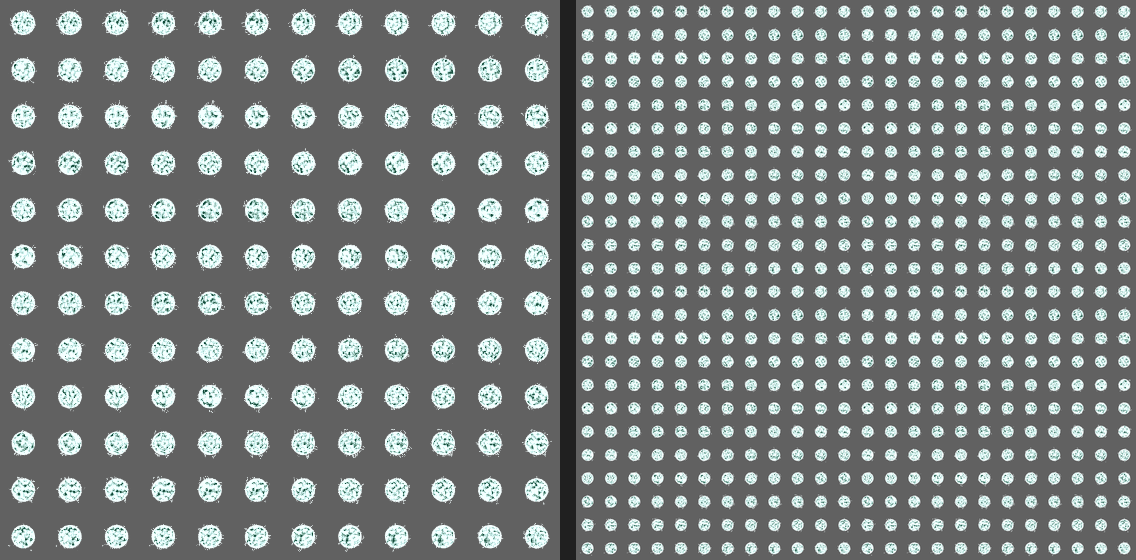
Left, the tile; right, the same tile 2 across and 2 down.
Write a Shadertoy shader that draws this pattern.

```glsl
const float REPEATS = 12.0;
const float RADIUS = 0.25;          // ball radius, in cells
const float EVOLUTION = 18.0;       // noise cells crossed by the whole sequence
const float GRAIN = 3.6;            // surface noise cells per ball radius
const float STRAND_WIDTH = 0.03;    // half width, in ball radii
const float STRAND_REACH = 0.8;
const float MIN_SLOPE = 1.0;        // keeps flat noise from swelling a strand
const vec3 BACKDROP = vec3(0.38);
const vec3 CREVICE = vec3(0.06, 0.28, 0.22);
const vec3 GREEN = vec3(0.45, 0.63, 0.57);
const vec3 SAGE = vec3(0.65, 0.79, 0.76);
const vec3 PALE = vec3(0.80, 0.95, 0.94);
const vec3 GLOW = vec3(0.96, 1.0, 1.0);

uint scramble(uint x) {
    x = (x ^ (x >> 16)) * 0x7feb352du;
    x = (x ^ (x >> 15)) * 0x846ca68bu;
    return x ^ (x >> 16);
}

// Random gradient per lattice point, wrapping along z
vec3 gradientAt(vec3 cell) {
    cell.z = mod(cell.z, EVOLUTION);
    uvec3 c = uvec3(ivec3(cell));
    uint h = scramble(c.x + scramble(c.y + scramble(c.z)));
    uvec3 bits = uvec3(h, h >> 10, h >> 20) & 1023u;
    return vec3(bits) / 511.5 - 1.0;
}

float gradientNoise(vec3 p) {
    vec3 cell = floor(p), f = p - cell;
    vec3 blend = f * f * f * (f * (f * 6.0 - 15.0) + 10.0);
    float sum = 0.0;
    for (int i = 0; i < 8; i++) {
        vec3 corner = vec3(i & 1, (i >> 1) & 1, i >> 2);
        vec3 w = mix(1.0 - blend, blend, corner);
        sum += w.x * w.y * w.z * dot(gradientAt(cell + corner), f - corner);
    }
    return sum;
}

// Mottled surface: dark crevices between bright granules, whiter at the rim
vec3 surfaceColor(vec2 p, float r, float phase) {
    vec2 q = p * GRAIN * (1.0 + 0.2 * r * r);
    float n = gradientNoise(vec3(q, phase))
            + 0.5 * gradientNoise(vec3(q * 2.0 + 31.0, phase));
    n += 0.4 * smoothstep(0.8, 1.0, r);
    vec3 color = mix(CREVICE, GREEN, smoothstep(-0.5, -0.28, n));
    color = mix(color, SAGE, smoothstep(-0.3, -0.19, n));
    color = mix(color, PALE, smoothstep(-0.2, -0.04, n));
    return mix(color, GLOW, smoothstep(-0.04, 0.11, n));
}

// Fine strands: zero contours of noise stretched outward from the rim
float strandCoverage(vec2 p, float r, float phase, float pixel) {
    vec2 dir = p / max(r, 0.001);
    float n = gradientNoise(vec3(dir * 3.5 + p * 2.5 + 57.0, phase));
    float slope = length(vec2(dFdx(n), dFdy(n))) / pixel;
    float dist = abs(n) / max(slope, MIN_SLOPE);
    float line = clamp((STRAND_WIDTH - dist) / pixel + 0.5, 0.0, 1.0);
    float patchy = gradientNoise(vec3(p * 2.2 + 83.0, phase));
    float reach = 1.03 + STRAND_REACH * max(patchy, 0.0);
    return line * (1.0 - smoothstep(reach - pixel * 0.5, reach + pixel * 0.5, r));
}

void mainImage(out vec4 fragColor, in vec2 fragCoord) {
    vec2 grid = fragCoord / iResolution.xy * REPEATS;
    vec2 cell = floor(grid);
    vec2 p = (grid - cell - 0.5) / RADIUS;
    float r = length(p);
    float pixel = REPEATS / (RADIUS * iResolution.y);

    // Frames advance left to right, then down
    float frame = cell.x + (REPEATS - 1.0 - cell.y) * REPEATS;
    float phase = frame * EVOLUTION / (REPEATS * REPEATS);

    float ball = clamp((1.0 - r) / pixel + 0.5, 0.0, 1.0);
    vec3 color = mix(BACKDROP, GLOW, strandCoverage(p, r, phase, pixel));
    color = mix(color, surfaceColor(p, r, phase), ball);
    fragColor = vec4(color, 1.0);
}
```
